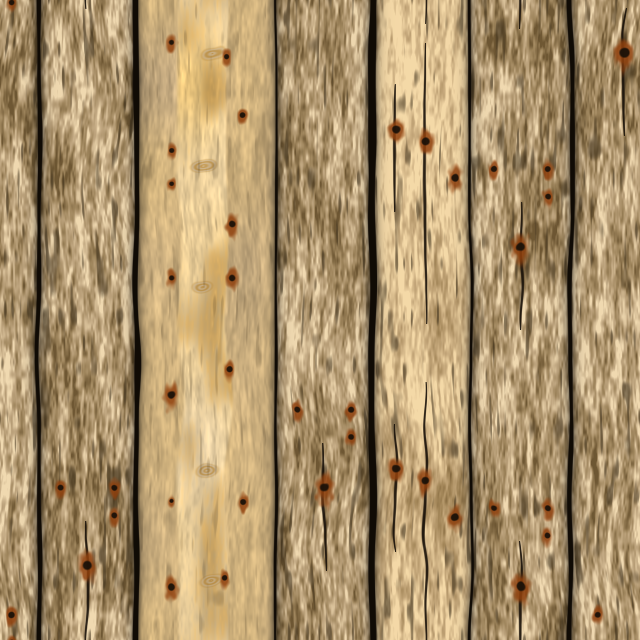
Write a WebGL 2 fragment shader that draws this texture.

```glsl
#version 300 es
precision highp float;
// Weathered vertical planks: four grey boards, one pale cracked board and one
// wide yellow board. Stretched periodic noise makes the grain; rusty nails,
// cracks and knots are looped on top, and dark wavering gaps part the boards.

#define GRAIN_CONTRAST 1.3
#define FISSURE_DEPTH 0.6
#define SEAM_WAVER 0.006
#define SEAM_SHADE 0.5
#define NAIL_SIZE 0.0072
#define RUST_SPREAD 1.0
#define CRACK_WIDTH 0.0021
#define GROUP_REPEAT 0.53
#define KNOTS 5
#define NAIL_ROWS 7

uniform vec2 u_resolution;
out vec4 outColor;

const vec3 BLACK = vec3(0.09, 0.06, 0.03);
const vec3 DARK = vec3(0.43, 0.34, 0.20);
const vec3 MID = vec3(0.62, 0.52, 0.36);
const vec3 TAN = vec3(0.75, 0.65, 0.50);
const vec3 LIGHT = vec3(0.94, 0.85, 0.69);
const vec3 YELLOW = vec3(0.91, 0.77, 0.50);
const vec3 OCHRE = vec3(0.70, 0.53, 0.25);
const vec3 RUST = vec3(0.56, 0.25, 0.05);

// Gap positions, their half widths, and the top of each board's nail group
const float SEAM[6] = float[](0.060, 0.213, 0.431, 0.582, 0.736, 0.892);
const float GAP[6] = float[](0.0028, 0.0042, 0.0017, 0.0050, 0.0017, 0.0030);
const float GROUP_TOP[6] = float[](0.961, 0.762, 0.0, 0.640, 0.202, 0.264);

float hash(vec2 p) {
  vec3 q = fract(p.xyx * 0.1031);
  q += dot(q, q.yzx + 33.33);
  return fract((q.x + q.y) * q.z);
}

// Value noise that repeats over the unit square
float noise(vec2 p, vec2 freq) {
  p *= freq;
  vec2 c = floor(p), f = p - c;
  f = f * f * (3.0 - 2.0 * f);
  vec2 a = mod(c, freq), b = mod(c + 1.0, freq);
  return mix(mix(hash(a), hash(vec2(b.x, a.y)), f.x),
             mix(hash(vec2(a.x, b.y)), hash(b), f.x), f.y);
}

vec3 woodRamp(float t) {
  vec3 c = mix(DARK, MID, clamp(t / 0.35, 0.0, 1.0));
  c = mix(c, TAN, clamp((t - 0.35) / 0.3, 0.0, 1.0));
  return mix(c, LIGHT, clamp((t - 0.65) / 0.35, 0.0, 1.0));
}

vec2 wrapY(vec2 q) { return vec2(q.x, fract(q.y + 0.5) - 0.5); }

// Nail with a ragged rust halo and, if crackLen > 0, a tapering split
void addNail(inout vec3 col, vec2 p, vec2 q, float r, float crackLen) {
  float px = 1.0 / u_resolution.y;
  if (crackLen > 0.0) {
    float taper = 1.0 - abs(q.y - 0.3 * crackLen) / crackLen;
    float w = CRACK_WIDTH * sqrt(max(taper, 0.0));
    float x = abs(q.x + 0.008 * (noise(p, vec2(8, 18)) - 0.5));
    col = mix(col, BLACK, 0.9 * step(0.0, taper) * (1.0 - smoothstep(0.4 * w, w + px, x)));
  }
  float ragged = noise(p, vec2(150, 90)) - 0.5;
  float halo = length(q * vec2(1.0, q.y > 0.0 ? 0.5 : 0.65)) / r + ragged;
  col = mix(col, RUST, 0.85 * (1.0 - smoothstep(0.9, 1.1 + RUST_SPREAD, halo)));
  float head = length(q) + 0.3 * r * ragged;
  col = mix(col, BLACK, 0.92 * (1.0 - smoothstep(0.6 * r, 0.85 * r + px, head)));
}

void main() {
  vec2 p = gl_FragCoord.xy / u_resolution;
  p.y = 1.0 - p.y;

  // Find the board and the gap around it
  int board = 0;
  float center = 0.5 * (SEAM[5] - 1.0 + SEAM[0]), gap = 0.0, shade = 0.0;
  for (int i = 0; i < 6; i++) {
    float n = noise(vec2(SEAM[i], p.y), vec2(64, 9));
    float d = p.x - SEAM[i] - SEAM_WAVER * (n - 0.5);
    float w = GAP[i] * (0.7 + 0.6 * noise(vec2(SEAM[i] + 0.3, p.y), vec2(64, 14)));
    gap = max(gap, 1.0 - smoothstep(w - 0.001, w + 0.0014, abs(d)));
    shade = max(shade, exp(-max(abs(d) - w, 0.0) / 0.006));
    if (d > 0.0) {
      board = (i + 1) % 6;
      center = 0.5 * (SEAM[i] + (i < 5 ? SEAM[i + 1] : SEAM[0] + 1.0));
    }
  }
  float x = p.x - center;

  // Grain, slightly bent and shifted from board to board
  vec2 g = p + vec2(0.012 * (noise(p, vec2(6, 7)) - 0.5), hash(vec2(board, 7)));
  float streak = 0.55 * noise(g, vec2(230, 44)) + 0.45 * noise(g + 0.37, vec2(110, 14))
               + 0.35 * noise(g + 0.61, vec2(380, 100)) - 0.675;
  float broad = noise(g, vec2(13, 7)) - 0.5;
  float fissure = smoothstep(0.70, 0.95, noise(g + 0.19, vec2(170, 24)));
  vec3 col = woodRamp(0.52 + GRAIN_CONTRAST * (streak + 0.3 * broad));
  if (board == 4) col = woodRamp(0.74 + GRAIN_CONTRAST * (0.65 * streak + 0.4 * broad)) * vec3(1.02, 1.0, 0.95);

  if (board == 2) {
    // Sapwood stripe between two duller sides
    float edge = x + 0.016 * (noise(p, vec2(9, 8)) - 0.5);
    float stripe = smoothstep(-0.045, -0.036, edge) * (1.0 - smoothstep(0.032, 0.037, edge));
    float stain = smoothstep(0.5, 0.95, noise(g, vec2(24, 11)) + 0.35 * streak);
    vec3 side = mix(TAN, YELLOW, 0.35 + 0.5 * broad);
    col = mix(side, mix(mix(YELLOW, LIGHT, 0.4 + broad), OCHRE, 0.65 * stain), stripe);
    col *= 1.0 + 0.28 * streak + 0.06 * (noise(g, vec2(160, 4)) - 0.5);
    fissure *= 0.35;
    for (int i = 0; i < KNOTS; i++) {
      vec2 k = vec2(i, 3);
      vec2 q = wrapY(vec2(x, p.y) - vec2(0.03 * hash(k) - 0.012, (float(i) + 0.2 + 0.5 * hash(k + 5.0)) / float(KNOTS)));
      float d = length((q + vec2(0.4 * q.y, 0.0)) * vec2(0.85, 1.3)) + 0.008 * (noise(p, vec2(60, 50)) - 0.5);
      float ring = 0.5 + 0.5 * cos(d * 1100.0);
      col = mix(col, mix(OCHRE, TAN, ring), 0.75 * (1.0 - smoothstep(0.009, 0.018, d)));
    }
  }
  col = mix(col, DARK * 0.6, FISSURE_DEPTH * fissure);

  // Nails: scattered rows on the yellow board, fixed groups on the others
  if (board == 2) {
    for (int i = 0; i < 2 * NAIL_ROWS; i++) {
      vec2 k = vec2(i, 11);
      float column = i % 2 == 0 ? -0.054 : 0.028 + 0.04 * hash(k);
      float row = (float(i / 2) + 0.7 * hash(k + 9.0)) / float(NAIL_ROWS);
      float r = NAIL_SIZE * mix(0.45, 1.1, pow(hash(k + 21.0), 2.0));
      addNail(col, p, wrapY(vec2(x - column, p.y - row)), r, 0.0);
    }
  } else {
    int groups = board > 3 ? 2 : 1, count = board == 4 ? 3 : 4;
    for (int i = 0; i < groups * count; i++) {
      int n = i % count;
      float t = float(n);
      float side = n == 0 ? -1.0 : n == 3 ? 0.0 : 1.0;
      vec2 at = vec2(0.042 * side, 0.043 * pow(max(t - 1.0, 0.0), 1.5));
      if (board == 4) at = vec2(0.046 * t - 0.04, 0.019 * t * t);
      at.y += GROUP_TOP[board] + GROUP_REPEAT * float(i / count);
      float crack = board == 4 ? (n == 2 ? 0.0 : 0.1 + 0.12 * t) : (n == 3 ? 0.1 : 0.0);
      float r = NAIL_SIZE * (n == 3 ? 1.2 : board == 4 ? 0.95 : 0.7);
      addNail(col, p, wrapY(vec2(x, p.y) - at), r, crack);
    }
  }

  // Shadowed board edges and the gaps
  col *= 1.0 - SEAM_SHADE * shade;
  outColor = vec4(mix(col, BLACK * 0.7, gap), 1.0);
}
```
